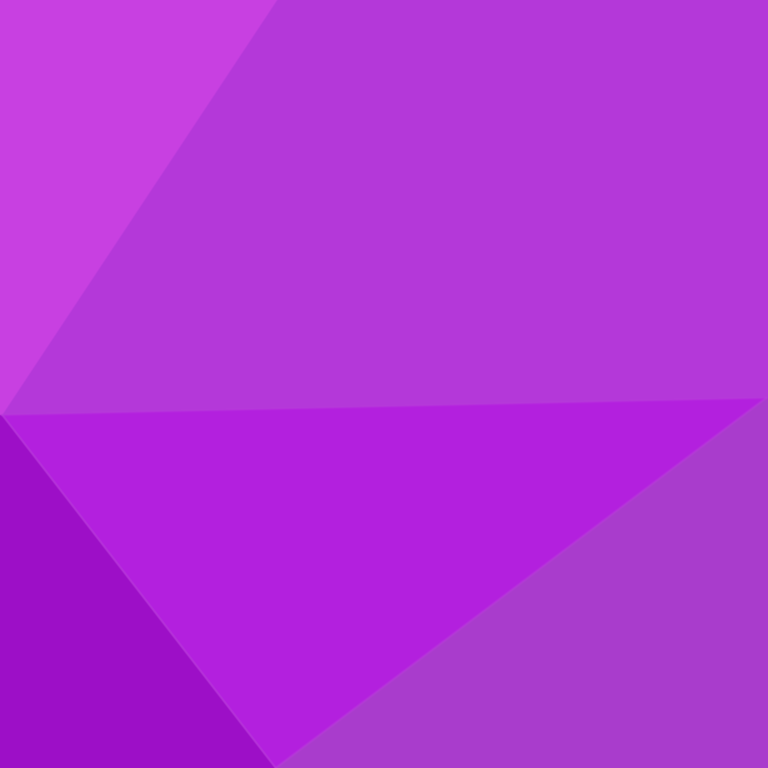
Reproduce this background procedurally as a three.js fragment shader.

```glsl
// Flat purple facets meeting along straight, faintly lit seams.
varying vec2 vUv;

const float SOFTNESS = 0.0015;

// Signed distance from the line a-b, positive to the right of its direction.
float rightOf(vec2 p, vec2 a, vec2 b) {
  vec2 dir = normalize(b - a);
  return dot(p - a, vec2(dir.y, -dir.x));
}

// Smooth coverage of the half plane to the right of a-b.
float facet(vec2 p, vec2 a, vec2 b) {
  return smoothstep(-SOFTNESS, SOFTNESS, rightOf(p, a, b));
}

// Thin line along the segment a-b.
float seam(vec2 p, vec2 a, vec2 b, float width) {
  vec2 ab = b - a;
  float t = clamp(dot(p - a, ab) / dot(ab, ab), 0.0, 1.0);
  return 1.0 - smoothstep(0.0, width, length(p - a - ab * t));
}

void main() {
  // Facet corners
  vec2 left = vec2(0.003, 0.4596);
  vec2 right = vec2(0.9975, 0.4818);
  vec2 bottom = vec2(0.359, 0.0);
  vec2 top = vec2(0.361, 1.0);

  // Facet colours
  vec3 orchid = vec3(0.784, 0.25, 0.882);
  vec3 purple = vec3(0.706, 0.22, 0.851);
  vec3 violet = vec3(0.702, 0.125, 0.871);
  vec3 deepViolet = vec3(0.616, 0.06, 0.78);
  vec3 mutedPurple = vec3(0.663, 0.235, 0.8);
  vec3 seamColor = vec3(0.73, 0.24, 0.86);

  // Upper facets
  vec3 upper = mix(purple, orchid, facet(vUv, top, left));

  // Lower triangle and its two neighbours
  vec3 lower = mix(violet, deepViolet, facet(vUv, left, bottom));
  lower = mix(lower, mutedPurple, facet(vUv, bottom, right));

  vec3 color = mix(upper, lower, facet(vUv, left, right));

  // Lit seams around the triangle
  color = mix(color, seamColor, 0.65 * seam(vUv, left, bottom, 0.0026));
  color = mix(color, seamColor, 0.5 * seam(vUv, bottom, right, 0.003));
  color = mix(color, seamColor, 0.3 * seam(vUv, left, right, 0.003));

  gl_FragColor = vec4(color, 1.0);
}
```
